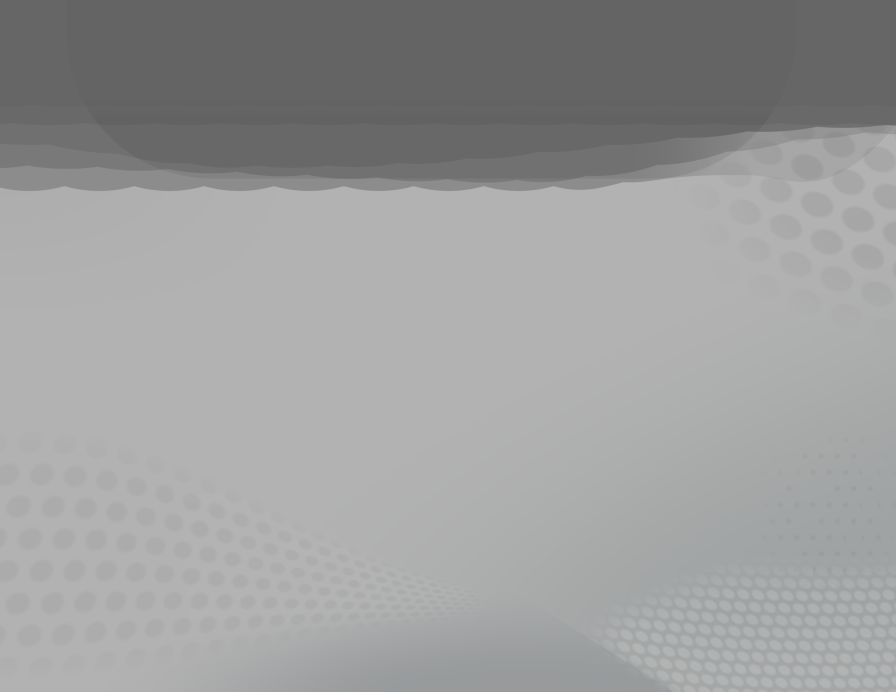
A WebGL 2 fragment shader for this background:

```glsl
#version 300 es
precision highp float;
// Grey abstract backdrop: stacked scalloped bands above, warped halftone waves below.

#define PALE vec3(0.698)
#define SHADE vec3(0.625, 0.637, 0.638)
#define WEDGE vec3(0.592, 0.602, 0.610)
#define BAND_DARK 0.392
#define SCALLOP_PERIOD 0.101
#define SCALLOP_DEPTH 0.007
#define PANEL_DARKEN 0.93

uniform vec2 u_resolution;
out vec4 outColor;

float pixelSize;

// Antialiased coverage of a signed distance (negative is inside)
float cover(float d) {
    return smoothstep(pixelSize, -pixelSize, d);
}

float hash(vec2 p) {
    return fract(sin(dot(p, vec2(12.9898, 78.233))) * 43758.5453);
}

// Row-staggered round dots on a unit grid; aa is the edge width in cells
float dots(vec2 q, float radius, float aa) {
    q.x += 0.5 * mod(floor(q.y), 2.0);
    float d = length(fract(q) - 0.5) - radius;
    return smoothstep(aa, -aa, d);
}

// Hanging arcs that meet in upward cusps
float scallop(float x, float offset) {
    float t = fract((x - offset) / SCALLOP_PERIOD);
    return -4.0 * SCALLOP_DEPTH * t * (1.0 - t);
}

float roundedBox(vec2 p, vec2 halfSize, float r) {
    vec2 q = abs(p) - halfSize + r;
    return length(max(q, 0.0)) + min(max(q.x, q.y), 0.0) - r;
}

// Pale ground with a shadow falling into the lower right
vec3 ground(vec2 p) {
    float diagonal = 0.42 * p.x - p.y;
    vec3 c = mix(PALE, SHADE, smoothstep(-0.18, 0.36, diagonal) * smoothstep(0.2, 1.1, p.x));
    c -= 0.022 * smoothstep(0.5, 0.0, p.x) * smoothstep(0.5, 0.8, p.y);
    return c;
}

// Broad dots narrowing to a point at the lower middle
vec3 leftWave(vec3 c, vec2 p) {
    float reach = max(0.74 - p.x, 0.002);
    float middle = 0.128 + 0.07 * smoothstep(0.74, 0.1, p.x);
    float width = 0.025 + 0.19 * smoothstep(0.0, 0.7, reach);
    float v = (p.y - middle) / width;
    float inside = smoothstep(1.0, 0.45, abs(v)) * smoothstep(0.0, 0.12, reach);
    float cell = 0.012 + 0.055 * reach;
    vec2 q = vec2(log(0.22 + reach) / 0.055 + 0.8 * v, v * 4.6);
    float ink = dots(q, 0.34, 0.06 + pixelSize / cell);
    c += 0.013 * inside * smoothstep(0.6, 0.1, reach);
    return c - 0.026 * ink * inside;
}

// Cool shadow with a crisp descending right edge
vec3 bottomWedge(vec3 c, vec2 p) {
    float ridge = 0.135 - 0.13 * pow(abs(p.x - 0.72), 1.25);
    float body = smoothstep(0.02, -0.12, p.y - ridge) * smoothstep(0.1, 0.6, p.x);
    float edge = 0.122 - 0.63 * (p.x - 0.78) - 0.04 * (p.x - 0.78) * (p.x - 0.98);
    body *= cover((p.y - edge) * 0.84);
    return mix(c, WEDGE, body * 0.95);
}

// Fine pale mesh fanning out to the right, with a loose spray above it
vec3 rightWave(vec3 c, vec2 p) {
    float fan = max(p.x - 0.79, 0.0);
    float top = 0.12 + 0.085 * smoothstep(0.0, 0.3, fan);
    float edge = 0.122 - 0.63 * (p.x - 0.78);
    float inside = smoothstep(top, top - 0.07, p.y) * smoothstep(0.03, 0.13, fan);
    inside *= smoothstep(-0.02, 0.02, p.y - edge);
    vec2 q = vec2(p.x + 0.35 * p.y, p.y + 0.16 * p.x - 0.2 * fan * fan) / vec2(0.021, 0.018);
    float aa = 0.06 + pixelSize / 0.02;
    c = mix(c, PALE, 0.25 * smoothstep(0.0, 0.02, p.y - edge) * smoothstep(0.13, 0.02, p.y)
        * smoothstep(0.0, 0.12, fan));
    c += 0.052 * dots(q, 0.4, aa) * inside;

    vec2 s = p / 0.0235;
    float spray = smoothstep(0.13, 0.06, length((p - vec2(1.2, 0.26)) * vec2(1.0, 0.85)));
    float keep = step(0.2, hash(floor(s)));
    return c - 0.026 * dots(s, 0.15, aa) * spray * keep;
}

// Large tilted ovals by the right edge
vec3 cornerDots(vec3 c, vec2 p) {
    vec2 q = mat2(0.94, 0.34, -0.34, 0.94) * (p - vec2(1.24, 0.683));
    float fade = smoothstep(0.28, 0.08, length((p - vec2(1.293, 0.74)) * vec2(0.8, 1.1)));
    float ink = dots(q / vec2(0.063, 0.046) + 0.5, 0.38, 0.04 + pixelSize / 0.05);
    return c - 0.045 * ink * fade;
}

// Stacked translucent bands and a wide rounded panel
vec3 topBands(vec3 c, vec2 p) {
    float x = p.x;
    float lobe = max(x - 1.16, 0.0) / 0.133;
    float scallopFade = 1.0 - smoothstep(0.82, 1.0, x);
    float e1 = 0.731 + 0.016 * smoothstep(0.8, 1.05, x) - 0.01 * smoothstep(1.08, 1.16, x)
        + 0.081 * lobe * lobe + scallop(x, 0.093) * scallopFade;
    float e2 = 0.761 - 0.021 * smoothstep(0.0, 0.75, x) + 0.07 * smoothstep(0.75, 1.29, x)
        + 0.6 * scallop(x, 0.04);
    float e3 = 0.795 - 0.034 * smoothstep(0.0, 0.34, x) + 0.059 * smoothstep(0.45, 1.3, x)
        + 0.5 * scallop(x, 0.07);
    float e4 = 0.822 + 0.4 * scallop(x, 0.02);
    float e5 = 0.848 + 0.3 * scallop(x, 0.05);
    float paleEnd = smoothstep(0.88, 1.12, x);
    c = mix(c, mix(vec3(0.55), c * 0.94, paleEnd), cover(e1 - p.y));
    c = mix(c, vec3(0.475), cover(e2 - p.y) * (1.0 - 0.6 * paleEnd));
    c = mix(c, vec3(0.438), cover(e3 - p.y));
    c = mix(c, vec3(0.412), cover(e4 - p.y));
    c = mix(c, vec3(BAND_DARK + 0.008), cover(e5 - p.y));
    float panel = cover(roundedBox(p - vec2(0.623, 1.1), vec2(0.527, 0.358), 0.21));
    float strength = mix(1.0, 0.3, smoothstep(0.82, 0.86, p.y));
    return c * mix(1.0, PANEL_DARKEN, panel * strength);
}

void main() {
    pixelSize = 0.75 / u_resolution.y;
    vec2 p = gl_FragCoord.xy / u_resolution.y;
    vec3 c = ground(p);
    c = leftWave(c, p);
    c = bottomWedge(c, p);
    c = rightWave(c, p);
    c = cornerDots(c, p);
    c = topBands(c, p);
    outColor = vec4(c, 1.0);
}
```
